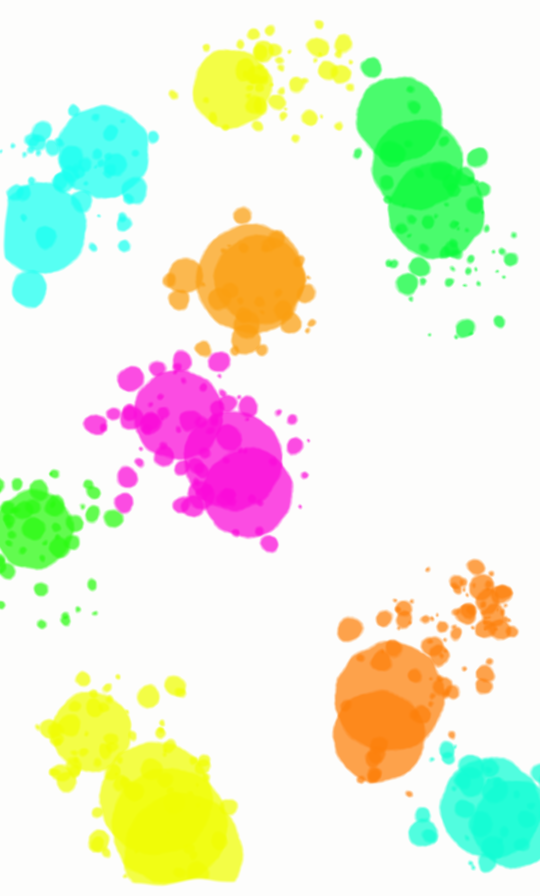
This background is drawn by a Shadertoy shader. Its source:

```glsl
// Translucent neon paint splats with droplets scattered on white paper.

const float TAU = 6.28318;
const float INK_OPACITY = 0.73;
const float GOLDEN = 0.618;
const float REACH = 27.0;      // no splat extends further than this

vec3 hash3(vec2 p) {
    vec3 q = fract(p.xyx * vec3(0.1031, 0.1030, 0.0973));
    q += dot(q, q.yxz + 33.33);
    return fract((q.xxy + q.yzz) * q.zyx);
}

vec2 direction(float turn) {
    return vec2(cos(TAU * turn), sin(TAU * turn));
}

float cornerSlope(vec2 cell, vec2 offset) {
    return dot(direction(hash3(cell).x), offset);
}

float gradientNoise(vec2 p) {
    vec2 cell = floor(p), f = fract(p);
    vec2 u = f * f * f * (f * (f * 6.0 - 15.0) + 10.0);
    vec2 e = vec2(0.0, 1.0);
    return mix(mix(cornerSlope(cell, f), cornerSlope(cell + e.yx, f - e.yx), u.x),
               mix(cornerSlope(cell + e.xy, f - e.xy), cornerSlope(cell + e.yy, f - e.yy), u.x), u.y);
}

// Share of light that passes one disc of ink.
float discLight(vec2 p, vec3 disc, float soft) {
    float d = distance(p, disc.xy) - disc.z;
    return 1.0 - INK_OPACITY * smoothstep(soft, -soft, d);
}

// Discs run from head to tail (x, y, radius); spray is the droplet cloud (x, y, spread).
float splatLight(vec2 p, vec3 head, vec3 tail, int discs, vec3 spray, int drops, float seed, float soft) {
    float light = 1.0;
    if (distance(p, spray.xy) > REACH) return light;

    // Main body
    for (int i = 0; i < discs; i++) {
        vec3 disc = mix(head, tail, float(i) / float(max(discs - 1, 1)));
        light *= discLight(p, disc, soft);
    }
    // Blobs on and around the body
    for (int i = 0; i < 16; i++) {
        vec3 h = hash3(vec2(float(i) + 3.0, seed));
        vec3 disc = mix(head, tail, fract(float(i) * GOLDEN));
        vec2 centre = disc.xy + direction(h.x) * disc.z * mix(0.5, 1.5, h.y);
        light *= discLight(p, vec3(centre, disc.z * mix(0.07, 0.3, h.z * h.z)), soft);
    }
    // Loose spray, mostly fine drops
    for (int i = 0; i < drops; i++) {
        vec3 h = hash3(vec2(float(i) + 51.0, seed + 17.0));
        vec2 centre = spray.xy + direction(h.x) * spray.z * pow(h.y, 0.6);
        light *= discLight(p, vec3(centre, 0.14 + 1.1 * pow(h.z, 1.8)), soft);
    }
    return light;
}

void addInk(inout vec3 colour, vec3 ink, float light) {
    colour = mix(ink, colour, light);
}

void mainImage(out vec4 fragColor, in vec2 fragCoord) {
    // The canvas is 100 units high
    float pixel = 100.0 / iResolution.y;
    vec2 paper = fragCoord * pixel;
    float soft = max(0.75 * pixel, 0.24);

    // Uneven paint edges
    vec2 p = paper + 0.4 * vec2(gradientNoise(paper * 0.4), gradientNoise(paper * 0.4 + 40.0));
    p += 0.07 * vec2(gradientNoise(paper * 1.9 + 9.0), gradientNoise(paper * 1.9 + 70.0));

    vec3 white = vec3(0.994, 0.994, 0.988);
    vec3 cyan = vec3(0.1, 1.0, 0.94), aqua = vec3(0.07, 0.99, 0.83);
    vec3 yellow = vec3(0.94, 0.99, 0.01), magenta = vec3(0.98, 0.04, 0.85);
    vec3 green = vec3(0.03, 0.98, 0.22), lime = vec3(0.16, 0.98, 0.06);
    vec3 amber = vec3(0.98, 0.62, 0.06), orange = vec3(0.99, 0.5, 0.04);
    vec3 colour = white;

    // Upper splats
    addInk(colour, cyan, splatLight(p, vec3(11.5, 83.0, 5.1), vec3(4.6, 74.5, 5.1), 2, vec3(9.0, 81.0, 10.0), 30, 1.0, soft));
    addInk(colour, cyan, discLight(p, vec3(3.2, 67.8, 2.0), soft));
    addInk(colour, yellow, splatLight(p, vec3(25.9, 90.1, 4.4), vec3(25.9, 90.1, 4.4), 1, vec3(34.0, 91.0, 7.0), 32, 2.0, soft));
    addInk(colour, green, splatLight(p, vec3(44.6, 86.7, 4.8), vec3(48.7, 76.5, 5.3), 3, vec3(51.0, 71.5, 9.5), 46, 3.0, soft));
    addInk(colour, amber, splatLight(p, vec3(28.0, 68.9, 6.1), vec3(29.0, 68.8, 5.0), 2, vec3(27.5, 67.5, 9.0), 13, 4.0, soft));
    addInk(colour, amber, discLight(p, vec3(20.7, 69.2, 2.0), soft));

    // Middle splats
    addInk(colour, magenta, splatLight(p, vec3(19.9, 53.7, 5.0), vec3(19.9, 53.7, 5.0), 1, vec3(18.5, 51.5, 9.5), 22, 11.0, soft));
    addInk(colour, magenta, splatLight(p, vec3(26.0, 48.6, 5.5), vec3(27.6, 45.0, 5.0), 2, vec3(27.0, 47.5, 9.0), 16, 5.0, soft));
    addInk(colour, lime, splatLight(p, vec3(3.7, 40.9, 4.4), vec3(3.7, 40.9, 4.4), 1, vec3(5.0, 39.0, 9.5), 30, 6.0, soft));

    // Lower splats
    addInk(colour, yellow, splatLight(p, vec3(10.2, 18.4, 4.4), vec3(10.2, 18.4, 4.4), 1, vec3(13.0, 19.0, 9.5), 24, 7.0, soft));
    addInk(colour, yellow, splatLight(p, vec3(17.4, 10.9, 6.3), vec3(20.5, 4.8, 6.6), 3, vec3(18.5, 9.0, 10.0), 16, 12.0, soft));
    addInk(colour, orange, splatLight(p, vec3(43.5, 22.2, 6.1), vec3(42.3, 17.8, 5.1), 2, vec3(50.5, 29.0, 8.0), 42, 8.0, soft));
    addInk(colour, orange, splatLight(p, vec3(53.8, 34.5, 1.4), vec3(55.8, 29.8, 1.2), 4, vec3(52.0, 32.0, 5.0), 10, 9.0, soft));
    addInk(colour, aqua, splatLight(p, vec3(54.8, 9.8, 5.6), vec3(57.6, 8.0, 4.9), 2, vec3(52.0, 9.5, 8.0), 18, 10.0, soft));

    // Torn bite at the left, wavy bare margin at the bottom
    float bite = 1.1 * smoothstep(7.0, 3.0, abs(paper.y - 74.0));
    float leftGap = paper.x + 0.4 - bite - 0.6 * gradientNoise(vec2(paper.y * 0.3, 5.5));
    float bottomGap = paper.y - 1.6 - 1.2 * gradientNoise(vec2(paper.x * 0.2, 8.5));
    float inside = smoothstep(-soft, soft, min(leftGap, bottomGap));
    fragColor = vec4(mix(white, colour, inside), 1.0);
}
```
